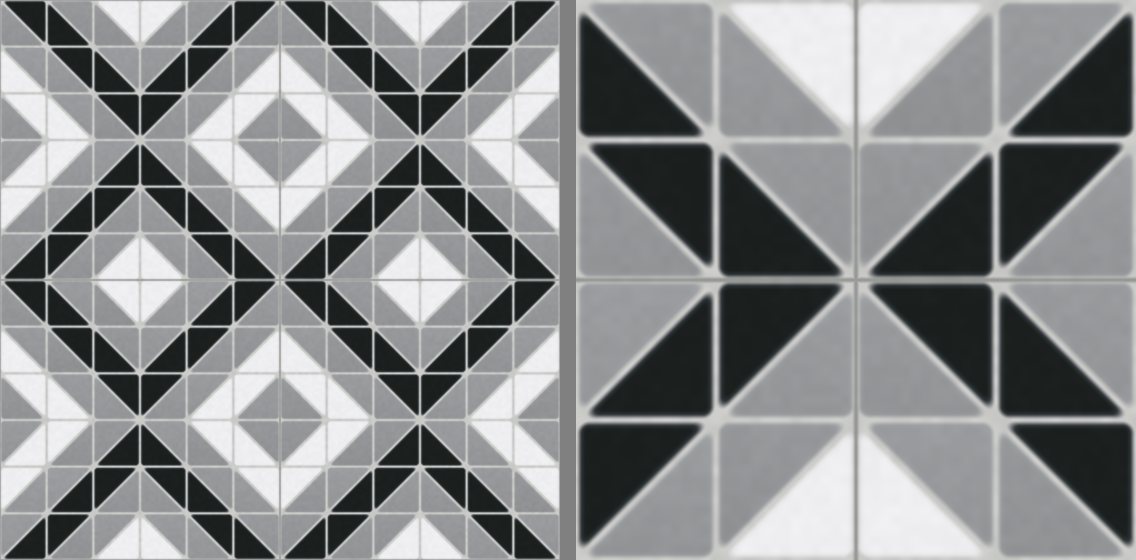
Left: the whole. Right: its middle third, enlarged.
A three.js fragment shader for this pattern:

```glsl
// Mosaic of right-triangle tiles in light grout: zigzag bands and diamonds, 2 x 2 repeats.
// Each repeat is 6 x 6 cells, folded onto a 3 x 3 quarter where the tile colour
// depends only on the diagonal band; every cell is split along its diagonal.

varying vec2 vUv;

const float REPEATS = 2.0;
const float CELLS = 6.0;           // cells per repeat
const float GROUT_WIDTH = 0.046;   // in cells, like the lengths below
const float CORNER = 0.075;
const float EDGE_SOFT = 0.022;
const float RIM_WIDTH = 0.05;
const float SEAM_WIDTH = 0.03;
const float GRAIN_SCALE = 14.0;    // grain lumps per cell
const float GRAIN = 0.022;
const float TILE_VARIATION = 0.35;

const vec3 BLACK = vec3(0.105, 0.125, 0.118);
const vec3 BLACK_RIM = vec3(0.20, 0.22, 0.24);
const vec3 GRAY_DARK = vec3(0.55, 0.55, 0.56);
const vec3 GRAY_LIGHT = vec3(0.61, 0.62, 0.63);
const vec3 WHITE = vec3(0.935, 0.935, 0.943);
const vec3 GROUT = vec3(0.79, 0.79, 0.78);
const vec3 SEAM = vec3(0.50, 0.51, 0.50);

float hash(vec2 p) {
  vec3 q = fract(vec3(p.xyx) * 0.1031);
  q += dot(q, q.yzx + 33.33);
  return fract((q.x + q.y) * q.z);
}

// Value noise that wraps after "period" lattice steps
float wrapNoise(vec2 p, float period) {
  vec2 i = floor(p);
  vec2 f = fract(p);
  f = f * f * (3.0 - 2.0 * f);
  vec2 lo = mod(i, period);
  vec2 hi = mod(i + 1.0, period);
  return mix(mix(hash(lo), hash(vec2(hi.x, lo.y)), f.x),
             mix(hash(vec2(lo.x, hi.y)), hash(hi), f.x), f.y);
}

// Distance inside a rounded right triangle: legs y = 0 and x = 1, hypotenuse x = y
float triangleInside(vec2 t) {
  vec3 edges = vec3(t.y, 1.0 - t.x, (t.x - t.y) * 0.7071) - 0.5 * GROUT_WIDTH;
  return min(min(edges.x, edges.y), edges.z) > CORNER
    ? min(min(edges.x, edges.y), edges.z)
    : CORNER - length(max(CORNER - edges, 0.0));
}

// Glaze by diagonal band: 0 is black, 2 and -2 are white, the others gray
vec3 glaze(float band, float shade, float rim) {
  if (band == 0.0) return mix(BLACK, BLACK_RIM, rim);
  if (abs(band) == 2.0) return WHITE - 0.03 * rim;
  return mix(GRAY_DARK, GRAY_LIGHT, clamp(shade + 0.35 * rim, 0.0, 1.0));
}

void main() {
  float count = REPEATS * CELLS;
  vec2 p = vUv * count;

  // Mirror each repeat onto one quarter
  vec2 quarter = 0.5 * CELLS - abs(mod(p, CELLS) - 0.5 * CELLS);
  vec2 f = fract(quarter);
  bool isUpper = f.x > f.y;
  float band = floor(quarter.x - quarter.y);

  // Tile shape
  float inside = triangleInside(isUpper ? f : f.yx);
  float cover = smoothstep(-EDGE_SOFT, EDGE_SOFT, inside);
  float rim = 1.0 - smoothstep(0.0, RIM_WIDTH, inside);

  // Tile shading: own tone, a soft slope up the cell, and fine grain
  vec2 cell = mod(floor(p), count);
  float tone = hash(cell + (isUpper ? 41.0 : 7.0)) - 0.5;
  float grain = wrapNoise(p * GRAIN_SCALE, count * GRAIN_SCALE) - 0.5;
  float slope = fract(p.y) - 0.5;
  float shade = 0.58 + TILE_VARIATION * tone + 0.45 * slope;
  vec3 tile = glaze(band, shade, rim) + GRAIN * grain * (band == 0.0 ? 0.5 : 1.0);

  // Grout, with a thin dark joint between repeats
  float joint = 1.0 - smoothstep(0.0, SEAM_WIDTH, min(quarter.x, quarter.y));
  vec3 grout = mix(GROUT + 2.0 * GRAIN * grain, SEAM, 0.7 * joint);

  gl_FragColor = vec4(mix(grout, tile, cover), 1.0);
}
```
